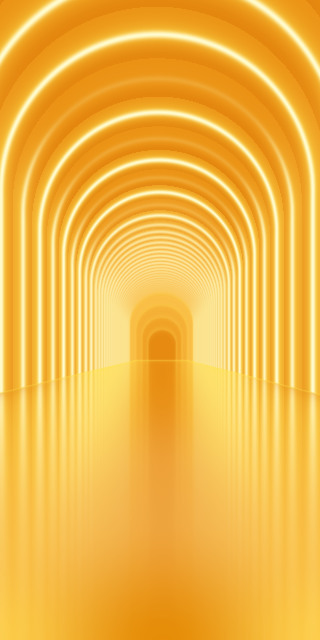
Give the GLSL for this background, as a WebGL 2 fragment shader.

```glsl
#version 300 es
precision highp float;

uniform vec2 u_resolution;
out vec4 fragColor;

// Layout, in canvas widths
const vec2 VANISH = vec2(0.508, 0.88);
const float SPRING = 1.08;        // arch centre height over half width
const float LEAN = 0.036;         // sideways drift of the nearer arches
const float FIRST_RING = 1.73;    // inverse half width of the nearest ring
const float RING_STEP = 0.325;
const float DENSE_START = 5.1;    // rings crowd beyond this inverse width
const float HALL_END = 0.098;
const float DOOR = 0.044;
const float CORE_WIDTH = 0.014;
const float GLOW_WIDTH = 0.040;
const float STREAK_FADE = 3.6;

// Palette
const vec3 DEEP_AMBER = vec3(0.87, 0.49, 0.04);
const vec3 AMBER = vec3(0.92, 0.57, 0.08);
const vec3 HONEY = vec3(0.97, 0.72, 0.27);
const vec3 PEACH = vec3(0.94, 0.66, 0.27);
const vec3 GOLD = vec3(0.99, 0.80, 0.28);
const vec3 YELLOW = vec3(1.0, 0.89, 0.30);
const vec3 CREAM = vec3(0.98, 0.91, 0.60);
const vec3 HOT = vec3(1.0, 0.99, 0.84);

// Half width of the perspective arch that passes through q
float archScale(vec2 q) {
    float x = abs(q.x);
    if (q.y < SPRING * x) return x;
    float r2 = dot(q, q);
    float cy = SPRING * q.y;
    float root = sqrt(max(cy * cy - (SPRING * SPRING - 1.0) * r2, 0.0));
    return r2 / max(cy + root, 1e-5);
}

// Ceiling and wall colour; blur widens the lights for reflections
vec3 tunnel(float s, float overhead, float blur, float px) {
    float inverse = 1.0 / max(s, 0.02);
    float k = (inverse - FIRST_RING) / RING_STEP + max(inverse - DENSE_START, 0.0);
    float ring = floor(k + 0.5);
    float offset = k - ring;
    float stretch = mix(1.0, 1.8, overhead);
    float density = 1.0 / RING_STEP + step(DENSE_START, inverse);
    float spacing = s * s / density * stretch;
    float dist = abs(offset) * spacing;

    // Panel shade: warmer near, paler and creamier far down the walls
    float far = smoothstep(0.29, 0.13, s);
    float low = 1.0 - overhead;
    vec3 col = mix(AMBER, HONEY, max(far, 0.35 * low));
    col = mix(col, CREAM, 0.75 * far * low);
    float shade = smoothstep(0.08, 0.45, offset) * (1.0 - far);
    col = mix(col, DEEP_AMBER, shade * mix(0.25, 0.55, overhead));

    // Alternate rings dim overhead, all shine along the walls
    float even = (1.0 - mod(ring, 2.0)) * step(0.5, ring);
    float power = mix(1.0, mix(0.85, 0.13, overhead), even);
    power = mix(power, 0.62, smoothstep(8.0, 10.5, ring));
    float core = CORE_WIDTH * s * mix(1.0, 1.25, overhead) + 0.4 * px + blur;
    float reach = GLOW_WIDTH * s * (offset > 0.0 ? 0.8 : 1.2) + blur;
    float line = exp(-dist * dist / (core * core));
    float glow = exp(-dist / reach);

    // Settle to an average where rings are too fine to resolve
    float resolved = smoothstep(1.0, 3.2, spacing / px);
    line = mix(0.28, line, resolved) * power;
    glow = mix(0.35, glow, resolved) * power;
    col = mix(col, YELLOW, glow * mix(0.85, 0.45, far));
    col = mix(col, HOT, line * 0.95);

    // Plain nested arches around the far doorway
    for (int i = 0; i < 4; i++) {
        float t = float(i) / 3.0;
        float edge = s - mix(HALL_END, DOOR, t);
        float soft = px + 0.3 * blur;
        vec3 inner = mix(mix(HONEY, GOLD, 0.3), AMBER, t);
        inner = mix(inner, DEEP_AMBER, 0.35 * step(0.9, t));
        col = mix(col, inner, smoothstep(soft, -soft, edge));
        col = mix(col, GOLD, 0.45 * exp(-abs(edge) / (0.003 + blur)));
    }
    return col;
}

// Glossy floor with streaks mirrored from the walls
vec3 floorColor(float x, float depth, float t, float px) {
    vec3 centre = mix(AMBER, PEACH, smoothstep(0.05, 0.38, t));
    centre = mix(centre, vec3(0.90, 0.55, 0.03), smoothstep(0.55, 1.0, t));
    vec3 side = mix(GOLD, HONEY, 0.6 * smoothstep(0.15, 0.6, t));
    side = mix(side, GOLD, smoothstep(0.7, 1.0, t));
    float spread = mix(0.17, 0.50, smoothstep(0.0, 0.9, t));
    vec3 col = mix(centre, side, smoothstep(0.03, spread, x));

    float blur = 0.001 + 0.020 * depth;
    vec3 mirrored = tunnel(x, 0.0, blur, px);
    col = mix(col, mirrored, 0.85 * exp(-depth * STREAK_FADE));

    // Golden bloom beside the doorway reflection
    float bloom = exp(-pow((x - 0.17) / 0.09, 2.0) - depth * 6.0);
    col = mix(col, YELLOW, 0.55 * bloom);

    // Contact shade and bright lip at the foot of the wall
    float near = smoothstep(0.20, 0.45, x);
    col = mix(col, DEEP_AMBER, 0.40 * near * exp(-depth / 0.018));
    return mix(col, YELLOW, 0.7 * exp(-depth / 0.003));
}

void main() {
    vec2 p = gl_FragCoord.xy / u_resolution.x;
    float px = 1.0 / u_resolution.x;
    vec2 q = p - VANISH;
    q.x += LEAN * archScale(q);
    float s = archScale(q);
    float x = abs(q.x);
    float overhead = smoothstep(1.0, 1.85, q.y / max(s, 1e-4));

    float depth = -q.y - max(0.005, 0.25 * x - 0.015);
    vec3 hall = tunnel(s, overhead, 0.0, px);
    vec3 ground = floorColor(x, max(depth, 0.0), clamp(-q.y / VANISH.y, 0.0, 1.0), px);
    fragColor = vec4(mix(hall, ground, smoothstep(-px, px, depth)), 1.0);
}
```
